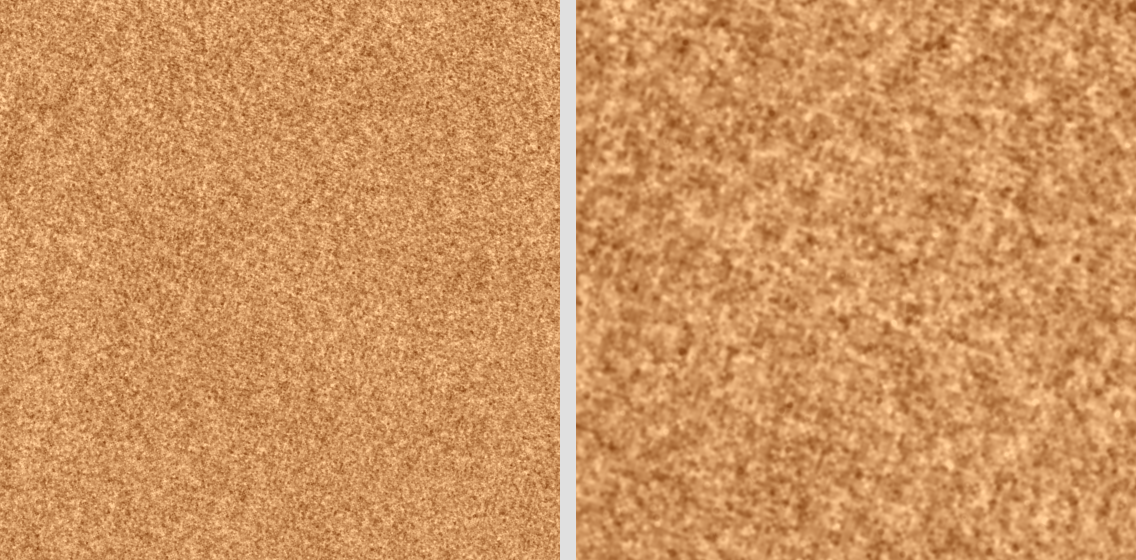
Left, the full canvas; right, a detail of the centre.
Reproduce this texture procedurally as a Shadertoy shader.

```glsl
// Fine-grained cork board: tan granules with scattered dark and pale specks.

const vec3 CORK_TAN = vec3(0.81, 0.58, 0.37);
const vec3 TONE_STEP = vec3(0.060, 0.067, 0.064);

float hash(vec2 p, float seed) {
    return fract(sin(dot(p, vec2(127.1, 311.7)) + seed * 17.37) * 43758.5453);
}

vec2 rotate(vec2 p, float angle) {
    float c = cos(angle), s = sin(angle);
    return vec2(c * p.x - s * p.y, s * p.x + c * p.y);
}

// Smooth value noise, centred on zero
float valueNoise(vec2 p, float seed) {
    vec2 cell = floor(p);
    vec2 f = fract(p);
    f = f * f * (3.0 - 2.0 * f);
    float low = mix(hash(cell, seed), hash(cell + vec2(1, 0), seed), f.x);
    float high = mix(hash(cell + vec2(0, 1), seed), hash(cell + vec2(1, 1), seed), f.x);
    return mix(low, high, f.y) - 0.5;
}

// One layer of granules; each layer is turned to hide its grid
float grain(vec2 uv, float cells, float angle, float seed) {
    return valueNoise(rotate(uv, angle) * cells, seed);
}

// Soft round specks, at most one per cell; density is the share of filled cells
float specks(vec2 uv, float cells, float density, float seed) {
    vec2 p = uv * cells;
    vec2 home = floor(p);
    float cover = 0.0;
    for (int y = -1; y <= 1; y++) {
        for (int x = -1; x <= 1; x++) {
            vec2 cell = home + vec2(x, y);
            vec2 centre = cell + vec2(hash(cell, seed), hash(cell, seed + 1.0));
            float radius = mix(0.25, 0.50, hash(cell, seed + 2.0));
            float present = step(hash(cell, seed + 3.0), density);
            float disc = 1.0 - smoothstep(0.4 * radius, 1.2 * radius, length(p - centre));
            cover = max(cover, present * disc);
        }
    }
    return cover;
}

void mainImage(out vec4 fragColor, in vec2 fragCoord) {
    vec2 uv = fragCoord / iResolution.y;

    // Granules from fine to coarse, with faint broad mottling
    float tone = 3.3 * grain(uv, 390.0, 0.35, 1.0)
               + 3.8 * grain(uv, 235.0, 1.10, 2.0)
               + 2.2 * grain(uv, 130.0, 0.70, 3.0)
               + 0.9 * grain(uv, 45.0, 0.20, 4.0)
               + 0.5 * grain(uv, 9.0, 0.90, 5.0);

    // Contrast eases off toward the bottom
    tone *= mix(0.94, 1.08, clamp(uv.y, 0.0, 1.0));

    // Dark bark flecks and pale chips
    tone -= 1.6 * specks(rotate(uv, 0.50), 115.0, 0.20, 11.0);
    tone += 1.4 * specks(rotate(uv, 0.95), 135.0, 0.07, 21.0);

    tone = clamp(tone + 0.12, -5.0, 3.6);
    fragColor = vec4(CORK_TAN + TONE_STEP * tone, 1.0);
}
```
